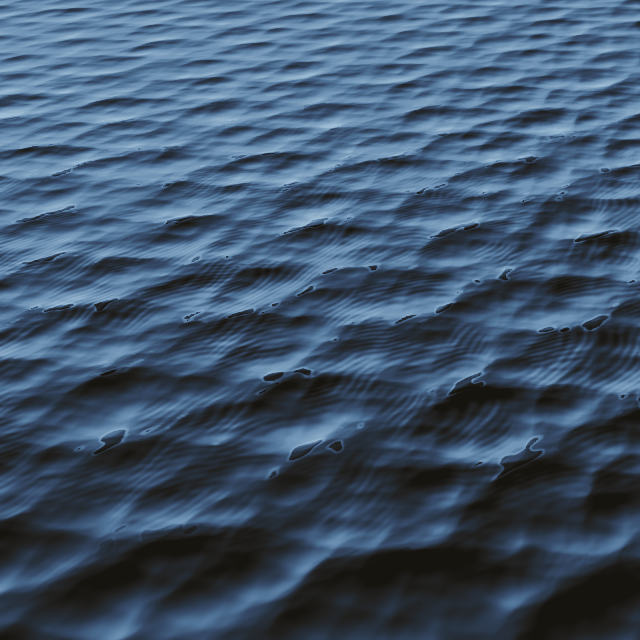
This texture is drawn by a WebGL 2 fragment shader. Its source:

```glsl
#version 300 es
precision highp float;
// Wind-driven water seen at a low angle, dark below and sky-lit far away.
// Sharp-crested waves are summed on a perspective plane; their tilt picks a
// tone from a brown-to-blue ramp. Fine ripples and crest glints lie on top.
uniform vec2 u_resolution;
out vec4 outColor;

const float HORIZON = 1.45;      // height of the vanishing line
const float DEPTH_STRETCH = 1.3; // depth units per unit of width
const float HEADING = 2.08;      // mean travel direction of the waves
const float SWELL = 43.0;        // frequency of the longest wave
const int WAVE_COUNT = 15;

float hash(vec2 p) {
  vec3 q = fract(p.xyx * vec3(0.1031, 0.1030, 0.0973));
  q += dot(q, q.yzx + 33.33);
  return fract((q.x + q.y) * q.z);
}

float noise(vec2 p) {
  vec2 cell = floor(p);
  vec2 f = fract(p);
  f = f * f * (3.0 - 2.0 * f);
  float low = mix(hash(cell), hash(cell + vec2(1.0, 0.0)), f.x);
  float high = mix(hash(cell + vec2(0.0, 1.0)), hash(cell + 1.0), f.x);
  return mix(low, high, f.y);
}

vec2 direction(float angle) {
  return vec2(cos(angle), sin(angle));
}

// How much of a wave survives a blur of the given radius
float blurFade(float frequency, float radius) {
  float x = frequency * radius;
  return exp(-0.5 * x * x);
}

// x: slope away from the viewer, y: normalised height
vec2 waves(vec2 p, float radius) {
  float steepness = 1.0;
  float frequency = SWELL;
  float slope = 0.0;
  float height = 0.0;
  float total = 0.0;
  for (int i = 0; i < WAVE_COUNT; i++) {
    float n = float(i);
    float spread = fract(n * 0.618 + 0.5) - 0.5;
    vec2 dir = direction(HEADING + 1.5 * spread);
    float phase = dot(dir, p) * frequency + 6.283 * hash(vec2(n, 3.7));
    float crest = exp(sin(phase) - 1.0);
    float tilt = crest * cos(phase);
    float amount = steepness * blurFade(frequency, radius);
    float weight = amount * SWELL / frequency;
    slope += dir.y * tilt * amount;
    height += crest * weight;
    total += weight;
    // Pulling the plane along sharpens and bends the smaller waves
    p -= dir * tilt * 0.5 * steepness / frequency;
    steepness *= 0.86;
    frequency *= 1.17;
  }
  return vec2(slope, height / max(total, 0.001));
}

// Patches of fine parallel ripples, bent by the waves beneath
float ripples(vec2 p, float angle, float frequency, float bend, float radius) {
  float patchMask = smoothstep(0.45, 0.75, noise(p * vec2(11.0, 14.0) + angle * 7.0));
  float phase = dot(direction(angle), p) * frequency + bend;
  return sin(phase) * patchMask * blurFade(frequency, radius);
}

float ramp(float from, float to, float x) {
  return clamp((x - from) / (to - from), 0.0, 1.0);
}

vec3 waterColor(float tone) {
  vec3 c = vec3(0.085, 0.078, 0.058);
  c = mix(c, vec3(0.13, 0.13, 0.13), ramp(-0.08, 0.13, tone));
  c = mix(c, vec3(0.15, 0.19, 0.24), ramp(0.13, 0.31, tone));
  c = mix(c, vec3(0.21, 0.29, 0.41), ramp(0.31, 0.50, tone));
  c = mix(c, vec3(0.30, 0.44, 0.58), ramp(0.50, 0.68, tone));
  c = mix(c, vec3(0.44, 0.58, 0.71), ramp(0.68, 0.88, tone));
  return mix(c, vec3(0.62, 0.74, 0.83), ramp(0.92, 1.4, tone));
}

void main() {
  vec2 uv = gl_FragCoord.xy / u_resolution;

  // Perspective plane, and the blur in its units (sharpest mid-way)
  float d = HORIZON - uv.y;
  vec2 p = vec2(uv.x - 0.5, DEPTH_STRETCH) / d;
  float defocus = abs(uv.y - 0.5);
  float blur = 0.0003 + defocus * defocus * mix(0.028, 0.004, step(0.5, uv.y));
  float radius = (blur + 0.35 / u_resolution.y) * DEPTH_STRETCH / (d * d);

  // Wave tilt, strongest in gusty patches
  vec2 water = waves(p, radius);
  float gust = mix(0.75, 1.25, noise(p * vec2(7.0, 9.0)));
  float light = mix(0.20, 0.80, smoothstep(-0.1, 1.1, uv.y));
  light += 0.12 * (0.5 - uv.x) + 0.08 * (noise(p * 4.5 + 8.0) - 0.5);
  float tone = light - 0.40 * gust * water.x + 0.35 * (water.y - 0.46);

  // Fine ripples
  float bend = 26.0 * water.y + 6.0 * noise(p * 18.0);
  float fine = ripples(p, 1.85, 600.0, bend, radius);
  fine += ripples(p, 2.35, 520.0, -bend, radius);
  tone += 0.10 * fine;

  // Broken glints: small dark flecks with bright rims along the highest crests
  vec2 along = direction(HEADING - 1.571);
  vec2 q = vec2(dot(p, along) * 42.0, dot(p, direction(HEADING)) * 110.0);
  float fleck = water.y + 0.26 * (noise(q) - 0.5) - 0.72;
  float soft = fwidth(fleck) + 0.006;
  float inside = smoothstep(0.0, soft, fleck - 0.008);
  float rim = smoothstep(-0.02 - soft, 0.0, fleck) * (1.0 - inside);
  float focus = 1.0 - smoothstep(0.15, 0.42, defocus);
  tone += focus * (0.20 * rim - 0.30 * inside);

  outColor = vec4(waterColor(tone), 1.0);
}
```
